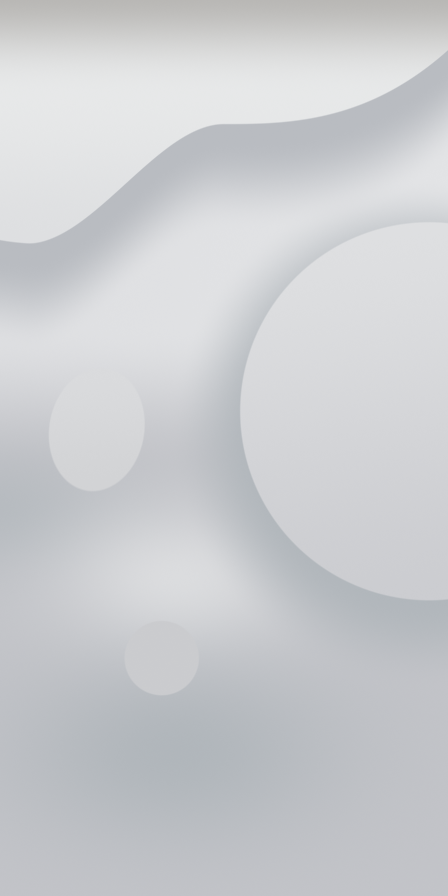
This background is drawn by a Shadertoy shader. Its source:

```glsl
float glow(vec2 p, vec2 centre, vec2 size) {
    vec2 q = (p - centre) / size;
    return exp(-dot(q, q));
}

float ellipseDistance(vec2 p, vec2 centre, vec2 radii, float tilt) {
    float c = cos(tilt), s = sin(tilt);
    vec2 q = mat2(c, s, -s, c) * (p - centre);
    return (length(q / radii) - 1.0) * min(radii.x, radii.y);
}

float waveHeight(float x) {
    float dip = max(0.09 - x, 0.0);
    float rise = max(x - 0.5, 0.0) * 2.0;
    return 1.456 + dip * dip + 0.267 * smoothstep(0.06, 0.5, x)
         + 0.165 * pow(rise, 2.7);
}

float hash(vec2 p) {
    return fract(sin(dot(p, vec2(12.9898, 78.233))) * 43758.5453);
}

void mainImage(out vec4 fragColor, in vec2 fragCoord) {
    // Canvas is one unit wide and two units high
    vec2 p = fragCoord / iResolution.xy * vec2(1.0, 2.0);
    float edge = 1.0 / iResolution.x;
    vec3 silver = vec3(0.762, 0.767, 0.785);
    vec3 pearl = vec3(0.888, 0.892, 0.9);
    vec3 slate = vec3(0.692, 0.714, 0.733);

    // Soft lit and shaded hollows
    vec3 color = silver;
    color = mix(color, slate, 0.75 * glow(p, vec2(0.02, 0.85), vec2(0.28, 0.13)));
    color = mix(color, vec3(0.862, 0.866, 0.874), glow(p, vec2(0.4, 0.705), vec2(0.27, 0.165)));
    color = mix(color, slate, glow(p, vec2(0.39, 0.32), vec2(0.36, 0.2)));
    color = mix(color, pearl, smoothstep(0.95, 1.27, p.y) * (0.87 + 0.13 * p.x));

    // Shadow below the wave
    float wave = waveHeight(p.x);
    float waveShade = 1.0 - smoothstep(0.04, 0.24, wave - p.y);
    color = mix(color, vec3(0.725, 0.737, 0.757), waveShade);

    // Large disc and its lowered shadow
    float shade = 1.0 - smoothstep(-0.05, 0.15, length(p - vec2(0.95, 1.03)) - 0.422);
    color = mix(color, slate, shade * 0.95);
    float disc = length(p - vec2(0.958, 1.082)) - 0.422;
    vec3 discColor = mix(vec3(0.798, 0.802, 0.817), vec3(0.872, 0.876, 0.883),
                         smoothstep(0.6, 1.55, p.y - 0.1 * (p.x - 0.8)));
    color = mix(color, discColor, smoothstep(edge, -edge, disc));

    // Small pebbles
    float egg = ellipseDistance(p, vec2(0.216, 1.041), vec2(0.106, 0.138), 0.17);
    vec3 eggColor = mix(vec3(0.823, 0.827, 0.835), vec3(0.853, 0.857, 0.865),
                        smoothstep(0.9, 1.18, p.y));
    color = mix(color, eggColor, smoothstep(edge, -edge, egg));
    float pebble = length(p - vec2(0.361, 0.531)) - 0.083;
    color = mix(color, vec3(0.793, 0.797, 0.808), smoothstep(edge, -edge, pebble));

    // Bright upper sheet with a darker top rim
    vec3 sheet = mix(vec3(0.87, 0.875, 0.882), vec3(0.905, 0.91, 0.912),
                     smoothstep(1.45, 1.8, p.y));
    sheet = mix(sheet, vec3(0.72, 0.715, 0.705), pow(smoothstep(1.78, 2.02, p.y), 1.4));
    color = mix(color, sheet, smoothstep(-edge, edge, p.y - wave));

    // Fine dither against banding
    color += (hash(fragCoord) - 0.5) / 255.0;
    fragColor = vec4(color, 1.0);
}
```
